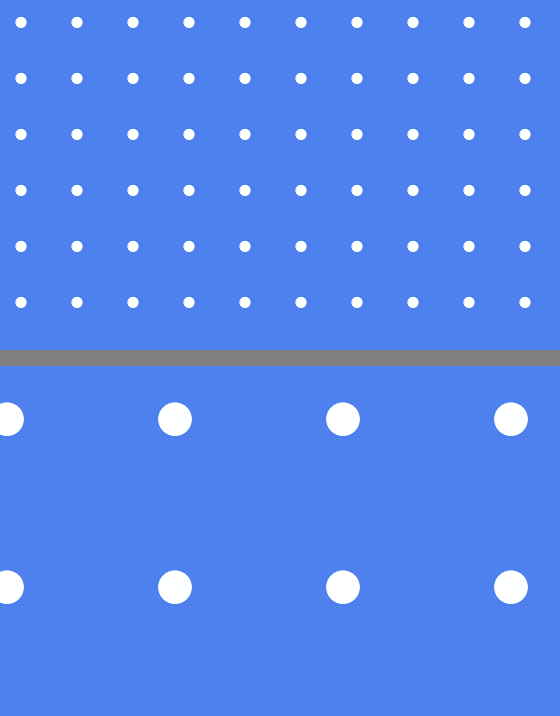
Top: the whole. Bottom: its middle third, enlarged.
Reproduce this pattern procedurally as a Shadertoy shader.

```glsl
const vec3 BLUE = vec3(0.306, 0.506, 0.933);
const vec3 WHITE = vec3(0.995, 1.0, 1.0);

const float PITCH = 0.16;                     // grid spacing, in canvas heights
const vec2 FIRST_DOT = vec2(0.06, 0.136);     // centre of the lower left dot
const float DOT_RADIUS = 0.016;

// Offset from the nearest point of a square grid
vec2 gridOffset(vec2 p, vec2 origin, float pitch) {
    return (fract((p - origin) / pitch + 0.5) - 0.5) * pitch;
}

float circleDistance(vec2 p, float radius) {
    return length(p) - radius;
}

// Coverage of a shape, smoothed over one pixel
float coverage(float dist, float pixel) {
    return 1.0 - smoothstep(-0.5 * pixel, 0.5 * pixel, dist);
}

void mainImage(out vec4 fragColor, in vec2 fragCoord) {
    float pixel = 1.0 / iResolution.y;
    vec2 p = fragCoord * pixel;

    // White dots on a flat blue ground
    vec2 offset = gridOffset(p, FIRST_DOT, PITCH);
    float dotMask = coverage(circleDistance(offset, DOT_RADIUS), pixel);

    fragColor = vec4(mix(BLUE, WHITE, dotMask), 1.0);
}
```
